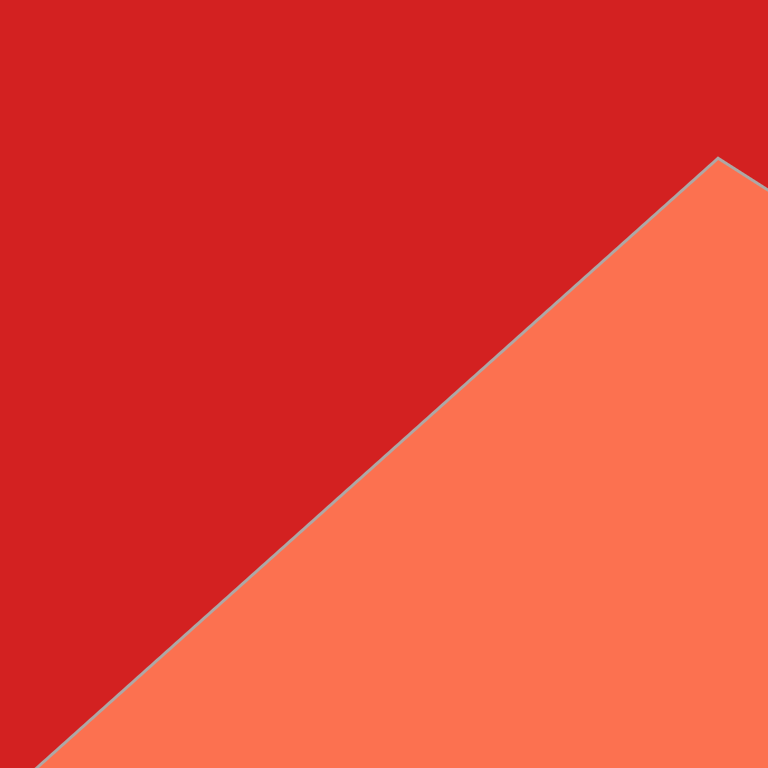
Give the GLSL for this background, as a Shadertoy shader.

```glsl
const vec3 CRIMSON = vec3(0.827, 0.129, 0.129);
const vec3 CORAL = vec3(0.988, 0.443, 0.314);
const vec3 OUTLINE_GRAY = vec3(0.68, 0.66, 0.65);

// Signed distance to the line through a and b, positive on its left
float lineSide(vec2 p, vec2 a, vec2 b) {
    vec2 along = normalize(b - a);
    return dot(p - a, vec2(-along.y, along.x));
}

// Antialiased coverage of the region where dist is negative
float coverage(float dist, float pixel) {
    return clamp(0.5 - dist / pixel, 0.0, 1.0);
}

// Peak bounded by two slopes, negative inside
float peakDistance(vec2 p, vec2 leftFoot, vec2 apex, vec2 rightFoot) {
    return max(lineSide(p, leftFoot, apex), lineSide(p, apex, rightFoot));
}

void mainImage(out vec4 fragColor, in vec2 fragCoord) {
    vec2 uv = fragCoord / iResolution.xy;
    float pixel = 1.0 / min(iResolution.x, iResolution.y);

    vec2 leftFoot = vec2(0.0478, 0.0);
    vec2 apex = vec2(0.935, 0.794);
    vec2 rightFoot = vec2(1.0, 0.7525);
    float outlineHalfWidth = 0.0019;

    // Flat fill, then a thin outline centered on its border
    float dist = peakDistance(uv, leftFoot, apex, rightFoot);
    vec3 color = mix(CRIMSON, CORAL, coverage(dist, pixel));
    color = mix(color, OUTLINE_GRAY, coverage(abs(dist) - outlineHalfWidth, pixel));

    fragColor = vec4(color, 1.0);
}
```
